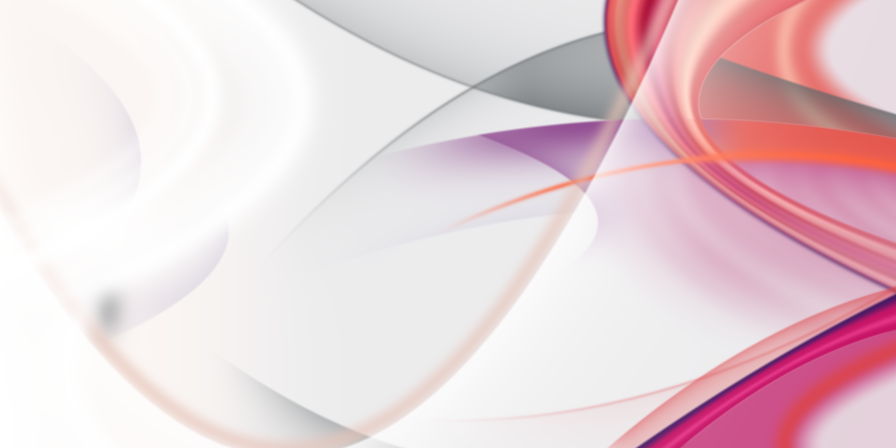
Reproduce this background procedurally as a Shadertoy shader.

```glsl
// Pale silk background: white glow rings at left, purple veils and red ribbons at right.
#define EDGE .004
#define GLOW .9
#define STRANDS 9.
#define STRAND_GAIN .28

const vec3 PAPER = vec3(.925, .925, .93), WHITE = vec3(1), GRAY = vec3(.42, .44, .45),
  PEACH = vec3(.98, .83, .78), LILAC = vec3(.77, .74, .83), PURPLE = vec3(.54, .25, .54),
  INDIGO = vec3(.27, .08, .38), MAGENTA = vec3(.77, .06, .39), ROSE = vec3(.82, .57, .69),
  RED = vec3(.86, .25, .27), ORANGE = vec3(1, .36, .2), SHINE = vec3(1, .78, .67);

vec3 col;

// Signed distance, about, to a parabola through three points: positive above,
// or positive to the right when the axes are swapped
float arc(vec2 p, float ax, float ay, float bx, float by, float cx, float cy) {
  float k = (by - ay) / (bx - ax);
  float bend = ((cy - by) / (cx - bx) - k) / (cx - ax);
  float slope = k + bend * (2. * p.x - ax - bx);
  return (p.y - ay - (p.x - ax) * (k + bend * (p.x - bx))) / sqrt(1. + slope * slope);
}

float ramp(float a, float b, float x) { return smoothstep(a, b, x); }
float fill(float d) { return ramp(-EDGE, EDGE, d); }
float stroke(float d, float w) { return exp(-d * d / (w * w)); }
float shade(float d, float w) { return fill(d) * exp(-max(d, 0.) / w); }
void paint(vec3 ink, float a) { col = mix(col, ink, clamp(a, 0., 1.)); }

float corner(vec2 cell, vec2 f) {
  float a = 6.2832 * fract(sin(dot(cell, vec2(127.1, 311.7))) * 43758.5);
  return dot(vec2(cos(a), sin(a)), f);
}

float gradientNoise(vec2 p) {
  vec2 i = floor(p), f = p - i, u = f * f * (3. - 2. * f), e = vec2(1, 0);
  return mix(mix(corner(i, f), corner(i + e, f - e), u.x),
    mix(corner(i + e.yx, f - e.yx), corner(i + 1., f - 1.), u.x), u.y);
}

// Gray veils over the middle
void paintVeils(vec2 p, float outside) {
  float veil = arc(p, .66, 1., 1.055, .805, 1.36, .732);
  float sweep = arc(p, .7, .53, 1.055, .805, 1.36, .93);
  paint(GRAY, outside * (.3 * shade(veil, .1) + .3 * stroke(veil, EDGE)));
  float lens = fill(veil) * fill(-sweep) * ramp(1., 1.2, p.x);
  paint(GRAY, outside * lens * (.35 + .4 * shade(veil, .08)));
  float reach = ramp(.55, 1.05, p.x) * outside;
  paint(GRAY, reach * (.22 * shade(-sweep, .05) + .4 * stroke(sweep, EDGE)));
  float fold = arc(p, .65, .375, 1., .48, 1.33, .53);
  paint(LILAC, .3 * shade(fold, .05) * ramp(.6, 1.2, p.x) * (1. - ramp(1.25, 1.33, p.x)));
  float hem = arc(p, .5, .2, .7, .08, .9, 0.);
  paint(GRAY, .45 * shade(-hem, .07) * ramp(.45, .75, p.x));
}

// White rings with peach and lilac shadows
void paintRings(vec2 p) {
  float disc = arc(p.yx, .8, .25, .64, .315, .52, .28);
  paint(LILAC, .45 * shade(-disc, .05) * stroke(p.y - .65, .16));
  float petal = arc(p.yx, .5, .51, .39, .47, .24, .24);
  paint(LILAC, .4 * shade(-petal, .08) * ramp(.2, .35, p.y) * (1. - ramp(.47, .55, p.y)));
  paint(GRAY, .45 * stroke(length((p - vec2(.24, .31)) * vec2(1, .6)), .035));
  float hem = arc(p, .22, .245, .34, .125, .62, 0.);
  paint(PEACH * .92, .6 * stroke(hem, .02));
  paint(WHITE, .8 * shade(-hem - .02, .15));
  float big = arc(p.yx, 1., .53, .77, .67, .53, .51);
  float small = arc(p.yx, 1., .33, .76, .47, .57, .33);
  float foot = arc(p.yx, .36, .21, .17, .15, 0., .22);
  float upper = ramp(.25, .4, p.y);
  for (float i = 0.; i < 3.; i++) {
    float shift = .05 * i, power = GLOW / (1. + .6 * i);
    paint(WHITE, power * upper * stroke(big + shift, .038));
    paint(WHITE, power * upper * stroke(small + shift, .028));
    paint(WHITE, power * (1. - upper) * stroke(foot + shift, .04));
  }
  paint(WHITE, GLOW * stroke(length((p - vec2(.2, .48)) * vec2(.5, 1)), .075));
  paint(WHITE, 1. - ramp(0., .2, p.x + .15 * p.y));
}

// Crimson ribbon and pink films, lower right
void paintCorner(vec2 p) {
  float top = arc(p, 1.42, 0., 1.667, .161, 2., .344);
  float base = arc(p, 1.52, 0., 1.8, .188, 2., .263);
  float film = arc(p, 1.355, 0., 1.55, .15, 2., .36);
  float haze = arc(p, .86, .068, 1.56, .154, 2., .36);
  paint(RED, ramp(.8, 1.5, p.x) * (.1 * shade(-haze, .06) + .25 * stroke(haze, EDGE)));
  paint(RED, fill(-film) * (.22 + .4 * shade(-film, .02)) * ramp(1.3, 1.42, p.x));
  paint(mix(MAGENTA, ROSE, .45), fill(-base) * fill(p.x - 1.45));
  float loop = arc(p.yx, .22, 2., .09, 1.79, 0., 1.75);
  paint(mix(PAPER, ROSE, .3), ramp(0., .09, loop) * fill(-base));
  paint(RED, .85 * stroke(loop, .022) * fill(-base));
  float s = clamp(top / min(top - base, -.001), 0., 1.);
  vec3 silk = mix(INDIGO, MAGENTA, ramp(.05, .4, s)) + .12 * stroke(s - .65, .12);
  paint(silk, fill(-top) * fill(base) * fill(p.x - 1.4));
}

void mainImage(out vec4 fragColor, in vec2 fragCoord) {
  vec2 p = fragCoord / iResolution.xy * vec2(2, 1);
  float outer = arc(p.yx, 1., 1.355, .609, 1.56, .349, 2.);
  float inner = arc(p.yx, 1., 1.8, .77, 1.56, .6, 1.69);
  col = mix(vec3(.985, .965, .955), PAPER, ramp(.25, .85, p.x));
  paintVeils(p, fill(-outer));

  // Purple sheet, curl and rose drape
  float sheet = arc(p, .78, .635, 1.4, .733, 2., .69), below = fill(-sheet);
  float curl = arc(p.yx, .6, 1.27, .52, 1.333, .4, 1.26);
  float drape = arc(p.yx, .6, 1.36, .45, 1.42, .25, 1.66);
  float pleats = gradientNoise(vec2(drape * 16., p.y * 2.));
  paint(ROSE, below * ramp(-.1, .14, drape) * (.65 + .4 * pleats) * ramp(.15, .45, p.y));
  paint(PURPLE, .55 * shade(curl, .05) * ramp(.38, .58, p.y) * below);
  paint(PURPLE, .9 * below * ramp(.8, 1.3, p.x) * stroke(sheet, .077));

  // Hollow of the loop: salmon glow, pale pane, gray band
  float hollow = fill(inner) * fill(sheet);
  paint(mix(RED, SHINE, .25), hollow);
  float pane = arc(p.yx, 1., 1.86, .9, 1.8, .78, 1.86);
  paint(mix(PAPER, ROSE, .2), hollow * ramp(-.01, .06, pane));
  paint(SHINE, hollow * .6 * stroke(pane + .05, .02));
  paint(GRAY * .8, hollow * .8 * shade(-arc(p, 1.64, .86, 1.82, .8, 2., .745), .09));

  // Red loop with strands along it
  float s = clamp(outer / max(outer - inner, .001), 0., 1.);
  vec3 silk = mix(RED, MAGENTA * .9, .6 * stroke(s - .45, .14));
  silk = mix(silk, SHINE, .6 * stroke(s - .16, .08) + .85 * stroke(s - .78, .09));
  silk += STRAND_GAIN * gradientNoise(vec2(s * STRANDS, p.y * 2.));
  float lit = ramp(.38, .65, p.y);
  paint(mix(silk, ROSE, .5 - .5 * lit), fill(outer) * fill(-inner) * mix(.7, .96, lit));
  paint(INDIGO, .5 * stroke(outer, .006));

  // Fiery band tapering to a streak
  float streak = arc(p, 1., .49, 1.56, .645, 2., .625), hot = ramp(1.48, 1.68, p.x);
  paint(mix(RED, ORANGE, .6), .85 * hot * below * fill(streak));
  paint(mix(MAGENTA, ROSE, .35), hot * .65 * shade(-streak, .08));
  paint(ORANGE, .85 * ramp(.95, 1.35, p.x) * stroke(streak, mix(.006, .014, hot)));

  paintCorner(p);
  paintRings(p);
  fragColor = vec4(clamp(col, 0., 1.), 1);
}
```
